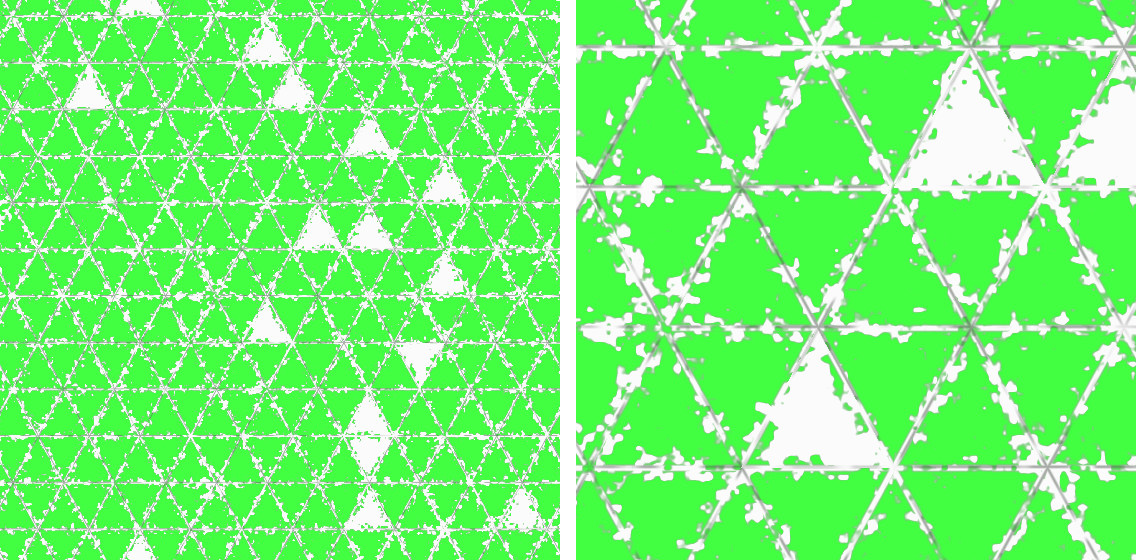
Left: the whole. Right: its middle third, enlarged.
Write a three.js fragment shader that draws this pattern.

```glsl
// Worn triangular tiling: green triangles parted by thin white seams with frayed edges.
// Three families of parallel lines form the grid; value noise against the distance
// to the nearest line scatters chips, and a hash picks the few pale triangles.

varying vec2 vUv;

const vec2 REPEATS = vec2(11.0, 12.0);      // triangle pairs across, rows up
const vec2 GRID_SHIFT = vec2(0.745, 0.656); // grid offset, in repeats
const int PALE_COUNT = 16;
const float PALE_SEED = 7.0;

const vec3 GREEN = vec3(0.26, 1.0, 0.26);
const vec3 WHITE = vec3(0.99, 0.985, 0.99);
const vec3 SEAM_GREY = vec3(0.36, 0.40, 0.36);

const float BAND_INNER = 0.0010;  // half width of the solid white band
const float BAND_OUTER = 0.0030;  // where the band has faded out
const float SEAM_WIDTH = 0.0016;
const float SEAM_OFFSET = 0.0008; // dark line sits to one side of the band
const float SEAM_STRENGTH = 0.55;

const float GRAIN_SCALE = 170.0;
const float WEAR_SCALE = 32.0;
const float WEAR_AMOUNT = 0.18;
const float CHIP_REACH = 0.020;   // how far chips spread from a line
const float CHIP_SOFTNESS = 0.08;
const float RIM_SHADE = 0.16;     // darkening around each chip

float hash(vec2 p) {
  vec3 q = fract(p.xyx * 0.1031);
  q += dot(q, q.yzx + 33.33);
  return fract((q.x + q.y) * q.z);
}

float valueNoise(vec2 p) {
  vec2 cell = floor(p);
  vec2 f = fract(p);
  f = f * f * (3.0 - 2.0 * f);
  float low = mix(hash(cell), hash(cell + vec2(1.0, 0.0)), f.x);
  float high = mix(hash(cell + vec2(0.0, 1.0)), hash(cell + 1.0), f.x);
  return mix(low, high, f.y);
}

float minComponent(vec3 v) {
  return min(v.x, min(v.y, v.z));
}

// 1 for the chosen triangles, spread evenly over rows at random columns
float paleTriangle(vec2 id) {
  float pale = 0.0;
  for (int i = 0; i < PALE_COUNT; i++) {
    float n = float(i);
    float row = floor(n * REPEATS.y / float(PALE_COUNT) + 0.001);
    float column = floor(2.0 * REPEATS.x * hash(vec2(n, PALE_SEED)));
    vec2 gap = abs(id - vec2(column, row));
    pale = max(pale, 1.0 - step(0.5, gap.x + gap.y));
  }
  return pale;
}

void main() {
  // Coordinates across the two slanted line families and the level one
  vec2 p = vUv * REPEATS - GRID_SHIFT;
  vec3 lines = vec3(p.x - 0.5 * p.y, p.x + 0.5 * p.y, p.y);
  float slant = length(vec2(REPEATS.x, 0.5 * REPEATS.y));
  vec3 offsets = (fract(lines + 0.5) - 0.5) / vec3(slant, slant, REPEATS.y);
  float edge = minComponent(abs(offsets));

  // Column and row of this triangle, wrapped over the canvas
  vec3 cell = floor(lines);
  vec2 id = mod(vec2(cell.x + cell.y, cell.z) + 0.5, vec2(2.0 * REPEATS.x, REPEATS.y));
  float pale = paleTriangle(floor(id));

  // Fine grain, with slow variation in how worn each stretch is
  float grain = 0.65 * valueNoise(vUv * GRAIN_SCALE)
              + 0.35 * valueNoise(vUv * GRAIN_SCALE * 2.0 + 19.0);
  float wear = (valueNoise(vUv * WEAR_SCALE + 71.0) - 0.5) * WEAR_AMOUNT;

  // White chips on green triangles, green chips on pale ones
  float inward = smoothstep(0.0, CHIP_REACH, edge);
  float whiteChips = grain + wear - mix(0.54, 1.0, inward);
  float greenChips = grain + wear - mix(0.56, 1.05, inward);
  float field = mix(whiteChips, -greenChips, pale);
  float chip = smoothstep(-CHIP_SOFTNESS, CHIP_SOFTNESS, field);

  // White band with small breaks
  float band = 1.0 - smoothstep(BAND_INNER, BAND_OUTER, edge);
  band *= smoothstep(0.15, 0.42, grain);
  float white = max(chip, band);
  vec3 color = mix(GREEN, WHITE, white);
  color *= 1.0 - RIM_SHADE * 4.0 * white * (1.0 - white);

  // Broken dark hairline along the band
  float seam = 1.0 - smoothstep(0.0, SEAM_WIDTH, minComponent(abs(offsets - SEAM_OFFSET)));
  seam *= smoothstep(0.25, 0.65, valueNoise(vUv * 85.0 + 43.0));
  color = mix(color, SEAM_GREY, seam * SEAM_STRENGTH * (1.0 - 0.5 * pale));

  gl_FragColor = vec4(color, 1.0);
}
```
